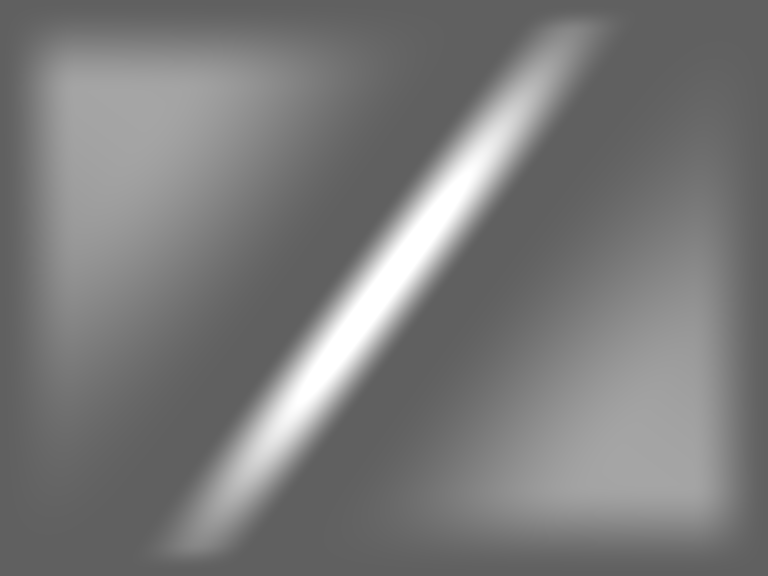
A Shadertoy shader for this background:

```glsl
// A bright slanted streak on grey, with a soft glow on either side.
// Positions are rotated into streak axes (across, along), shaped by smooth
// falloffs, then faded towards the canvas borders.

// Smooth fade from the nearest border; width is in fractions of the canvas.
float borderFade(float coord, float start, float end) {
    return smoothstep(start, end, min(coord, 1.0 - coord));
}

void mainImage(out vec4 fragColor, in vec2 fragCoord) {
    vec2 uv = fragCoord / iResolution.xy;
    vec2 p = (fragCoord - 0.5 * iResolution.xy) / iResolution.y;

    // Distances across and along the streak, in canvas heights
    vec2 axis = normalize(vec2(0.596, 0.803));
    float along = dot(p, axis);
    float across = abs(dot(p, vec2(axis.y, -axis.x)));

    // Broad side glows, dark beside the streak
    float glow = smoothstep(0.13, 0.50, across) * exp(-pow(abs(along) / 0.58, 2.0));
    glow *= borderFade(uv.x, 0.0, 0.10) * borderFade(uv.y, 0.0, 0.16);

    // Narrow streak with a clipped white core and fading tips
    float streak = smoothstep(0.085, 0.0, across) * exp(-pow(abs(along) / 0.48, 3.0));
    streak *= 1.15 * borderFade(uv.y, 0.008, 0.055);

    float grey = 0.376 + 0.27 * glow + 0.624 * streak;
    fragColor = vec4(vec3(clamp(grey, 0.0, 1.0)), 1.0);
}
```
